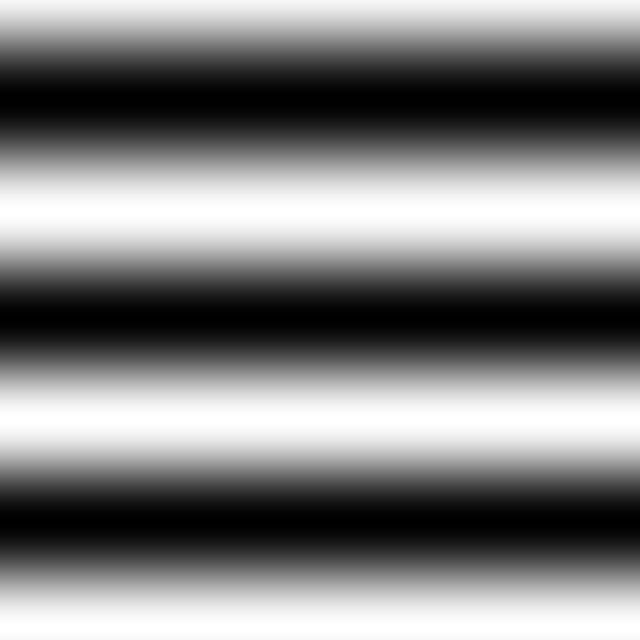
Reproduce this pattern procedurally as a WebGL 2 fragment shader.

```glsl
#version 300 es
precision highp float;

#define BANDS 3.0            // whole number of dark bands down the tile
#define TOP_BAND 0.156       // depth of the first dark centre below the top
#define SPACING_DRIFT 0.009  // slight unevenness of the band spacing
#define DARK vec3(0.0)
#define LIGHT vec3(1.0)

uniform vec2 u_resolution;
out vec4 fragColor;

const float TAU = 6.283185;

// Shifts the bands by a wave that wraps once per tile.
float driftedDepth(float depth) {
    return depth - SPACING_DRIFT * sin(TAU * depth);
}

// Raised cosine: 0 at each dark centre, 1 midway between them.
float bandLightness(float depth) {
    return 0.5 - 0.5 * cos(TAU * BANDS * depth);
}

void main() {
    vec2 uv = gl_FragCoord.xy / u_resolution;
    float depth = 1.0 - uv.y - TOP_BAND;
    float lightness = bandLightness(driftedDepth(depth));
    fragColor = vec4(mix(DARK, LIGHT, lightness), 1.0);
}
```
